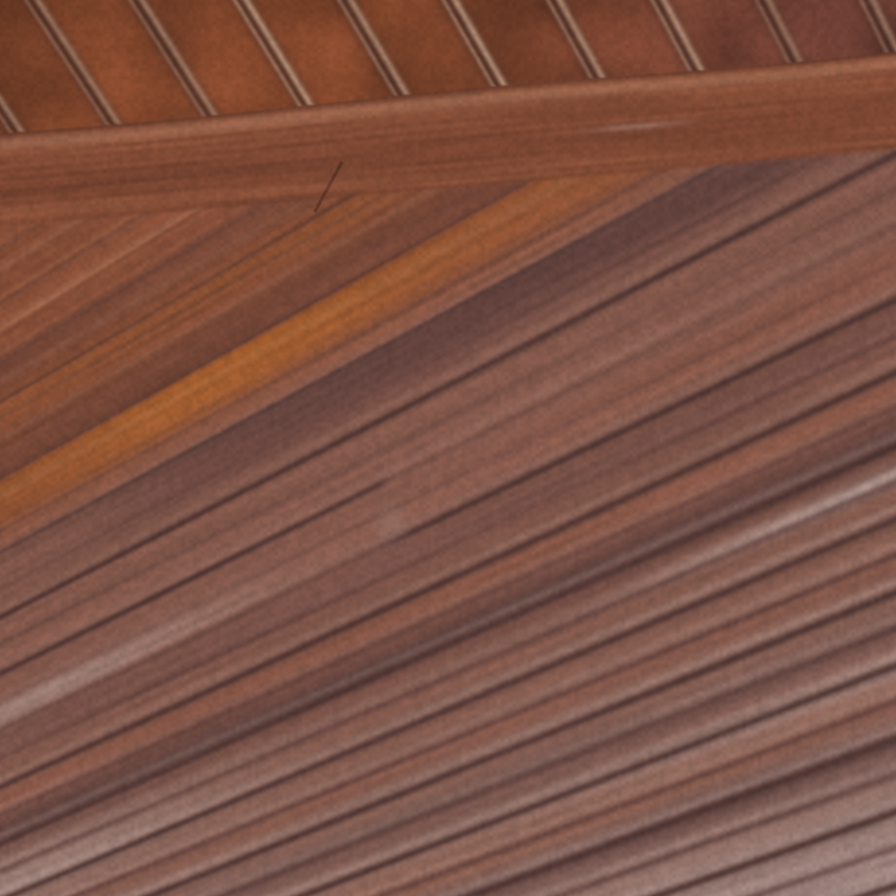
A Shadertoy shader for this texture:

```glsl
// Timber ceiling: slatted panels at the top, a sloping beam, and a fan of boards below.
// The fan and the battens are projective coordinates with repeated seams;
// soft bands tint individual boards, and stretched value noise adds the wood grain.

const vec3 RUST    = vec3(0.525, 0.305, 0.215);
const vec3 BROWN   = vec3(0.515, 0.345, 0.295);
const vec3 MAUVE   = vec3(0.56, 0.445, 0.415);
const vec3 SHADOW  = vec3(0.345, 0.23, 0.22);
const vec3 ORANGE  = vec3(0.66, 0.375, 0.17);
const vec3 PALE    = vec3(0.70, 0.62, 0.60);
const vec3 PANEL   = vec3(0.49, 0.265, 0.165);
const vec3 BATTEN  = vec3(0.67, 0.53, 0.44);
const vec3 GROOVE  = vec3(0.23, 0.12, 0.10);
const float BOARD_STEP  = 0.0632;
const float BOARD_START = 0.688;
const float BATTEN_STEP = 0.1165;
const float GRAIN = 0.095;

float hash(vec2 p) {
    return fract(sin(dot(p, vec2(127.1, 311.7))) * 43758.5453);
}

float noise(vec2 p) {
    vec2 i = floor(p), f = fract(p);
    f = f * f * (3.0 - 2.0 * f);
    return mix(mix(hash(i), hash(i + vec2(1, 0)), f.x),
               mix(hash(i + vec2(0, 1)), hash(i + vec2(1, 1)), f.x), f.y);
}

float band(float x, float centre, float width) {
    float d = (x - centre) / width;
    return exp(-d * d);
}

float segment(vec2 p, vec2 a, vec2 b) {
    vec2 ab = b - a;
    return length(p - a - ab * clamp(dot(p - a, ab) / dot(ab, ab), 0.0, 1.0));
}

// p has its origin at the upper left, with y pointing down
vec3 boards(vec2 p) {
    float q = (p.y + 0.7186 * p.x) / (1.0 + 0.292 * p.x);
    float x = p.x;
    float right = smoothstep(0.35, 1.0, x);
    float left = 1.0 - smoothstep(0.0, 0.42, x);

    // Overall warmth falls off toward the lower corners
    vec3 c = mix(RUST, BROWN, smoothstep(0.56, 0.64, q));
    c = mix(c, MAUVE, 0.75 * smoothstep(0.9, 1.3, q + 0.1 * left));

    // Individual board tints
    float purple = smoothstep(0.613, 0.621, q) * (1.0 - smoothstep(0.64, 0.685, q));
    float dark = 0.4 * band(q, 0.515, 0.016) + 0.3 * band(q, 0.41, 0.018)
               + 0.75 * purple * smoothstep(-0.15, 0.45, x)
               + 0.4 * band(q, 0.835, 0.018) + 0.75 * band(q, 0.932, 0.018)
               + 0.4 * band(q, 1.10, 0.014) + 0.65 * band(q, 1.195, 0.016);
    c = mix(c, SHADOW, min(dark, 0.85));
    float rust = band(q, 0.783, 0.016) * right + band(q, 0.895, 0.014)
               + band(q, 1.16, 0.016) + 0.6 * band(q, 1.04, 0.014);
    c = mix(c, vec3(0.56, 0.335, 0.26), 0.5 * rust);
    float amber = smoothstep(0.533, 0.545, q) * (1.0 - smoothstep(0.555, 0.607, q));
    amber *= 0.3 + 0.6 * band(x, 0.25, 0.22);
    amber += 0.3 * band(q, 0.463, 0.011);
    c = mix(c, ORANGE, amber);
    float shine = 0.55 * band(q, 0.797, 0.014) * left
                + 0.7 * band(q, 0.967, 0.009) * smoothstep(0.6, 1.0, x)
                + 0.45 * band(q, 0.99, 0.025) * left
                + 0.35 * band(q, 1.135, 0.01) * right
                + 0.5 * smoothstep(1.21, 1.31, q);
    c = mix(c, PALE, shine);

    // Seams: a pale lip above each dark groove, finer ribs between
    float t = (q - BOARD_START) / BOARD_STEP;
    float id = floor(t + 0.5), d = (t - id) * BOARD_STEP;
    float rib = (fract(t) - 0.5) * BOARD_STEP;
    float fine = smoothstep(0.75, 1.05, q);
    float strength = 0.7 * smoothstep(0.64, 0.67, q) + 0.12;
    if (id == 1.0) strength *= 1.0 - 0.65 * smoothstep(0.42, 0.44, x);
    if (id == 2.0) strength *= mix(0.4, 1.0, smoothstep(0.42, 0.45, x));
    c *= 1.0 + 0.06 * (hash(vec2(id, 4.0)) - 0.5);
    c = mix(c, PALE, 0.3 * band(d, -0.008, 0.005) * (0.3 + 0.7 * fine));
    c = mix(c, SHADOW * 0.85, strength * band(d, 0.001, 0.0042));
    c = mix(c, SHADOW, (0.3 + 0.3 * fine) * band(rib, 0.0, 0.004));
    c = mix(c, PALE, 0.22 * fine * band(rib, -0.008, 0.005));
    c = mix(c, SHADOW * 0.85, 0.6 * band(q, 0.617, 0.004)
        + 0.4 * band(q, 0.534, 0.003) + 0.4 * band(q, 0.449, 0.003));

    // Thin lit edges on the short upper boards
    c = mix(c, vec3(0.67, 0.45, 0.33), 0.4 * band(q, 0.368, 0.003) + 0.25 * band(q, 0.333, 0.003));

    // Worn end of a short board
    c = mix(c, MAUVE, 0.4 * band(length((p - vec2(0.437, 0.585)) * vec2(1.0, 0.7)), 0.0, 0.016));

    float streak = noise(vec2(x * 5.0, q * 170.0)) - 0.5;
    return c * (1.0 + 0.11 * streak);
}

vec3 beam(vec2 p, float h) {
    vec3 c = mix(RUST, vec3(0.465, 0.265, 0.19), band(h, 0.62, 0.25));
    c *= 1.0 + 0.16 * (noise(vec2(p.x * 6.0, h * 22.0)) - 0.5);
    c = mix(c, vec3(0.67, 0.47, 0.37), 0.5 * band(h, 0.12, 0.07));
    c = mix(c, vec3(0.62, 0.38, 0.27), 0.35 * band(h, 0.87, 0.06) * (1.0 - p.x));
    c = mix(c, PALE, 0.35 * band(h, 0.53, 0.035) * band(p.x, 0.71, 0.05));
    return mix(c, GROOVE, 0.35 * band(h, 0.0, 0.05) + 0.2 * band(h, 1.0, 0.04));
}

vec3 panels(vec2 p) {
    float t = ((p.x - 0.66 * p.y) / (1.0 - 0.17 * p.y) - 0.037) / BATTEN_STEP;
    float id = floor(t + 0.5), d = (t - id) * BATTEN_STEP;
    vec3 c = mix(PANEL, vec3(0.42, 0.24, 0.20), smoothstep(0.4, 1.0, p.x));
    c *= 0.84 + 0.32 * noise(p * vec2(16.0, 20.0)) + 0.1 * (hash(vec2(floor(t), 8.0)) - 0.5);
    float lit = 0.6 + 0.35 * hash(vec2(id, 2.0));
    c = mix(c, GROOVE, 0.75 * band(d, -0.001, 0.012));
    c = mix(c, BATTEN, lit * band(d, 0.005, 0.005));
    return mix(c, BATTEN, 0.65 * lit * band(d, -0.008, 0.0035));
}

void mainImage(out vec4 fragColor, in vec2 fragCoord) {
    vec2 p = fragCoord / iResolution.xy;
    p.y = 1.0 - p.y;
    float px = 1.0 / iResolution.y;

    float top = 0.149 - 0.092 * p.x + 0.002 * sin(p.x * 9.0);
    float bottom = 0.252 - 0.085 * p.x;
    float h = (p.y - top) / (bottom - top);

    vec3 c = mix(beam(p, h), boards(p), smoothstep(-0.004 - px, 0.004 + px, p.y - bottom));
    c = mix(panels(p), c, smoothstep(-0.001 - px, 0.001 + px, p.y - top));

    // Hairline crack in the beam
    float crack = segment(p, vec2(0.381, 0.182), vec2(0.352, 0.235));
    c = mix(c, GROOVE, 0.45 * (1.0 - smoothstep(0.0005, 0.002 + px, crack)));

    // Fine surface grain
    float grain = noise(p * 230.0) + 0.6 * noise(p * 110.0 + 7.0) - 0.8;
    c *= 1.0 + GRAIN * grain;
    fragColor = vec4(clamp(c, 0.0, 1.0), 1.0);
}
```
